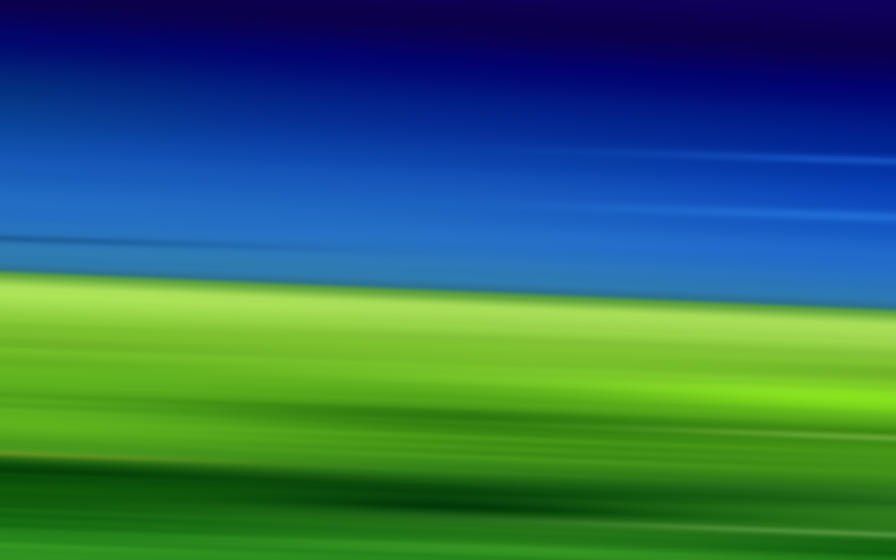
A Shadertoy shader for this background:

```glsl
// A motion-blurred meadow under a deep blue sky, with a gently tilted horizon.
// Two smooth vertical colour ramps are sheared along the tilt, then broken up
// by stretched value noise and a few long soft streaks.

float hash(vec2 p) {
    p = fract(p * vec2(0.1031, 0.1137));
    p += dot(p, p.yx + 33.33);
    return fract((p.x + p.y) * p.x * 17.0);
}

float valueNoise(vec2 p) {
    vec2 cell = floor(p), f = fract(p);
    f = f * f * (3.0 - 2.0 * f);
    return mix(mix(hash(cell), hash(cell + vec2(1, 0)), f.x),
               mix(hash(cell + vec2(0, 1)), hash(cell + vec2(1, 1)), f.x), f.y);
}

// Signed streak texture: long in x, increasingly thin in y.
float streakNoise(vec2 p) {
    float sum = 0.0, weight = 0.5, frequency = 14.0;
    for (int i = 0; i < 4; i++) {
        sum += weight * (valueNoise(vec2(p.x * 1.7 + 5.0, p.y * frequency) + float(i) * 19.0) - 0.5);
        weight *= 0.75;
        frequency *= 2.0;
    }
    return sum;
}

// Soft elongated glow.
float glow(vec2 p, vec2 centre, vec2 size) {
    vec2 d = (p - centre) / size;
    return exp(-dot(d, d));
}

vec3 skyColour(vec2 p) {
    float depth = p.y - 0.09 * p.x;
    vec3 c = mix(vec3(0.06, 0.0, 0.36), vec3(0.045, 0.0, 0.29), smoothstep(-0.09, 0.0, depth));
    c = mix(c, vec3(0.005, 0.01, 0.44), smoothstep(-0.01, 0.08, depth));
    c = mix(c, vec3(0.01, 0.13, 0.54), smoothstep(0.06, 0.16, depth));
    c = mix(c, vec3(0.06, 0.30, 0.70), smoothstep(0.13, 0.28, depth));
    c = mix(c, vec3(0.14, 0.43, 0.77), smoothstep(0.24, 0.38, depth));
    c = mix(c, vec3(0.18, 0.48, 0.69), smoothstep(0.37, 0.46, depth));
    // Teal shade at the left, bluer towards the right
    c += vec3(0.0, 0.04, -0.05) * glow(p, vec2(0.0, 0.17), vec2(0.25, 0.09));
    c += vec3(-0.03, -0.04, 0.02) * glow(p, vec2(1.0, 0.38), vec2(0.35, 0.12));

    vec2 q = vec2(p.x, p.y - 0.05 * p.x);
    c += 0.06 * streakNoise(q * vec2(0.8, 0.6)) * smoothstep(0.08, 0.35, depth);
    c += vec3(0.06, 0.13, 0.13) * glow(q, vec2(1.0, 0.238), vec2(0.28, 0.008));
    c += vec3(0.06, 0.11, 0.09) * glow(q, vec2(1.0, 0.338), vec2(0.32, 0.010));
    c -= vec3(0.06, 0.09, 0.10) * glow(q, vec2(0.0, 0.426), vec2(0.30, 0.007));
    return c;
}

vec3 groundColour(vec2 p, float depth) {
    vec3 c = mix(vec3(0.36, 0.63, 0.24), vec3(0.66, 0.87, 0.34), smoothstep(0.0, 0.03, depth));
    c = mix(c, vec3(0.47, 0.74, 0.17), smoothstep(0.03, 0.11, depth));
    c = mix(c, vec3(0.34, 0.66, 0.10), smoothstep(0.10, 0.20, depth));
    c = mix(c, vec3(0.25, 0.57, 0.09), smoothstep(0.18, 0.31, depth));
    c = mix(c, vec3(0.11, 0.41, 0.07), smoothstep(0.28, 0.36, depth));
    c = mix(c, vec3(0.14, 0.52, 0.10), smoothstep(0.39, 0.49, depth));

    // Broad light and dark bands
    vec2 q = vec2(p.x, p.y - 0.06 * p.x);
    c += vec3(0.12, 0.17, -0.02) * glow(q, vec2(0.95, 0.655), vec2(0.28, 0.026));
    c += vec3(0.09, 0.10, 0.02) * glow(q, vec2(0.05, 0.765), vec2(0.40, 0.035));
    c -= vec3(0.12, 0.14, 0.03) * glow(q, vec2(0.50, 0.715), vec2(0.32, 0.022));
    c -= vec3(0.09, 0.15, 0.04) * glow(q, vec2(0.0, 0.835), vec2(0.45, 0.018));
    c -= vec3(0.07, 0.14, 0.02) * glow(q, vec2(0.50, 0.870), vec2(0.20, 0.030));
    c -= vec3(0.08, 0.12, 0.02) * glow(q, vec2(0.95, 0.825), vec2(0.35, 0.022));

    // Fine streaks, stronger in the foreground
    float strength = mix(0.10, 0.28, smoothstep(0.02, 0.32, depth));
    c += vec3(0.85, 1.0, 0.45) * strength * streakNoise(q);

    // Thin brown and grey lines
    c += vec3(0.17, 0.05, 0.02) * glow(q, vec2(0.0, 0.810), vec2(0.25, 0.006));
    c += vec3(0.15, 0.10, 0.14) * glow(q, vec2(1.0, 0.722), vec2(0.24, 0.007));
    c += vec3(0.18, 0.14, 0.15) * glow(q, vec2(1.0, 0.895), vec2(0.35, 0.006));
    return c;
}

void mainImage(out vec4 fragColor, in vec2 fragCoord) {
    vec2 uv = fragCoord / iResolution.xy;
    vec2 p = vec2(uv.x, 1.0 - uv.y); // y measured down from the top
    float depth = p.y - 0.485 - 0.069 * p.x; // distance below the horizon

    vec3 sky = skyColour(p);
    sky = mix(sky, vec3(0.17, 0.42, 0.48), 0.6 * smoothstep(-0.022, 0.0, depth));
    vec3 ground = groundColour(p, depth);
    vec3 colour = mix(sky, ground, smoothstep(-0.006, 0.006, depth));
    fragColor = vec4(clamp(colour, 0.0, 1.0), 1.0);
}
```
